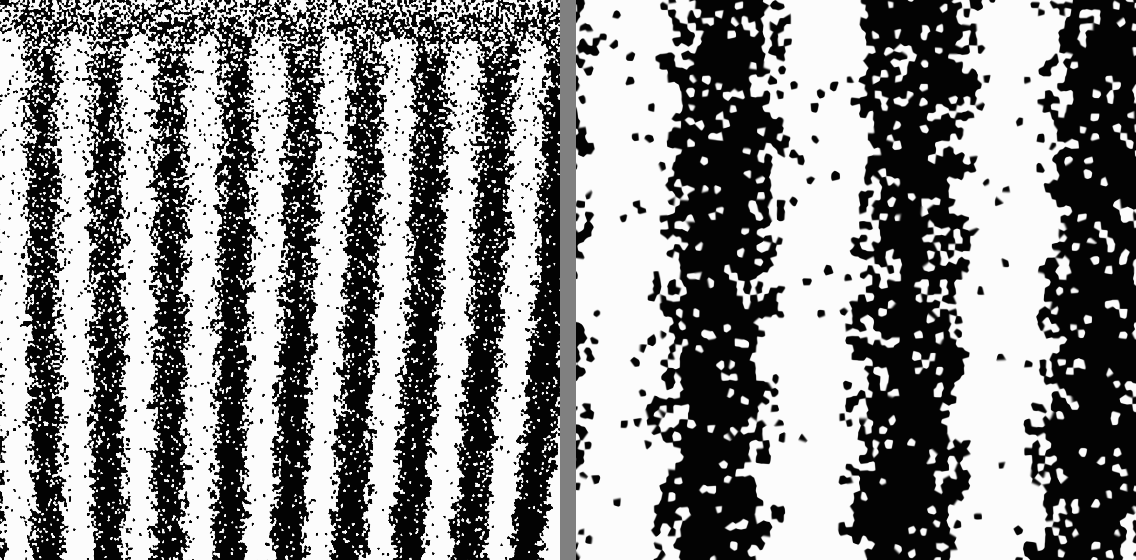
Left, the full canvas; right, a detail of the centre.
Give the GLSL for this pattern, as a Shadertoy shader.

```glsl
// Nine ragged white stripes on black, fanning gently under a band of static.
// Each jittered grain of a cellular noise turns white or black with a chance
// set by the stripe profile; neighbouring grains are blended for soft edges.

float hash(vec2 p) {
    vec3 q = fract(vec3(p.xyx) * vec3(0.1031, 0.1030, 0.0973));
    q += dot(q, q.yzx + 33.33);
    return fract((q.x + q.y) * q.z);
}

// Chance of white at a point, with y measured downward from the top.
float whiteChance(vec2 p, float ragged) {
    float t = p.y;

    // Stripe spacing narrows and the first stripe drifts right going down.
    float spacing = 0.1167 - 0.0025 * t - 0.0078 * t * t;
    float first = 0.0155 + 0.002 * t + 0.0175 * t * t;
    float d = abs(fract((p.x - first) / spacing + 0.5) - 0.5);

    // Specks thin out toward the bottom and the right.
    float specks = 0.40 * (1.0 - 0.72 * t) * (1.0 - 0.6 * p.x);
    specks *= 1.3 - 0.8 * smoothstep(0.25, 0.5, d);
    float solid = mix(0.92, 0.985, smoothstep(0.0, 0.6, t));
    float edge = d + 0.17 * (ragged - 0.5);
    float stripes = mix(solid, specks, smoothstep(0.17, 0.30, edge));

    // Band of static above the rounded stripe tops.
    float band = mix(0.57, 0.40, smoothstep(0.0, 0.06, t));
    float top = 0.052 + 0.018 * p.x + 0.25 * d * d;
    return mix(band, stripes, smoothstep(top - 0.006, top + 0.012, t));
}

// Soft cellular grain: nearby grains weighted by closeness.
float grain(vec2 uv) {
    vec2 count = vec2(245.0, 230.0);
    vec2 g = uv * count;
    vec2 home = floor(g);
    float sum = 0.0, total = 0.0;
    for (int j = -1; j <= 1; j++) {
        for (int i = -1; i <= 1; i++) {
            vec2 cell = home + vec2(i, j);
            vec2 jitter = vec2(hash(cell + 17.0), hash(cell + 331.0));
            vec2 seed = cell + 0.5 + 0.7 * (jitter - 0.5);
            vec2 away = g - seed;
            float weight = exp(-7.0 * dot(away, away));
            // Coarser clumps make the stripe edges ragged.
            float clump = hash(floor(seed / vec2(2.3, 2.8)) + 613.0);
            float white = step(hash(cell + 97.0), whiteChance(seed / count, clump));
            sum += weight * white;
            total += weight;
        }
    }
    return sum / total;
}

void mainImage(out vec4 fragColor, in vec2 fragCoord) {
    vec2 uv = fragCoord / iResolution.xy;
    float tone = smoothstep(0.08, 0.92, grain(vec2(uv.x, 1.0 - uv.y)));
    fragColor = vec4(vec3(mix(0.01, 0.99, tone)), 1.0);
}
```
